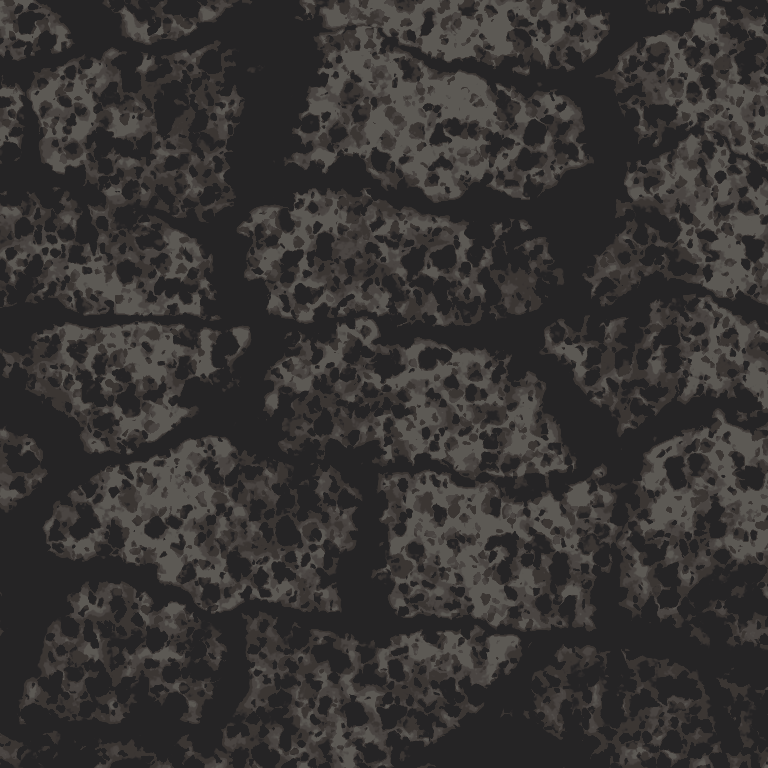
Reproduce this texture procedurally as a Shadertoy shader.

```glsl
vec2 hash2(vec2 p) {
    vec3 q = fract(p.xyx * vec3(0.1031, 0.1030, 0.0973));
    q += dot(q, q.yzx + 33.33);
    return fract((q.xx + q.yz) * q.zy);
}

float noise(vec2 p) {
    vec2 cell = floor(p), f = fract(p);
    f = f * f * (3.0 - 2.0 * f);
    float low = mix(hash2(cell).x, hash2(cell + vec2(1, 0)).x, f.x);
    float high = mix(hash2(cell + vec2(0, 1)).x, hash2(cell + vec2(1, 1)).x, f.x);
    return mix(low, high, f.y);
}

float fbm(vec2 p) {
    float sum = 0.0, weight = 0.533;
    for (int i = 0; i < 4; i++) {
        sum += weight * noise(p);
        p = mat2(1.6, 1.2, -1.2, 1.6) * p + 17.3;
        weight *= 0.5;
    }
    return sum;
}

vec2 warp(vec2 p) {
    return vec2(fbm(p), fbm(p + 41.7)) - 0.5;
}

// Scattered round hollows of random radius and depth
float pits(vec2 p) {
    vec2 cell = floor(p);
    float deepest = 0.0;
    for (int y = -1; y <= 1; y++)
    for (int x = -1; x <= 1; x++) {
        vec2 id = cell + vec2(x, y);
        vec2 shape = hash2(id + 73.0);
        float edge = length(p - id - hash2(id)) - mix(0.1, 0.5, shape.x);
        float depth = mix(0.18, 0.55, shape.y);
        deepest = max(deepest, depth * smoothstep(0.06, -0.08, edge));
    }
    return deepest;
}

// Gap between the two nearest blocks, zero along their joints
float blockGap(vec2 p) {
    vec2 cell = floor(p);
    float nearest = 9.0, second = 9.0;
    for (int y = -2; y <= 2; y++)
    for (int x = -2; x <= 2; x++) {
        vec2 id = cell + vec2(x, y);
        float d = length(p - id - 0.15 - 0.7 * hash2(id + 19.0));
        second = min(second, max(nearest, d));
        nearest = min(nearest, d);
    }
    return second - nearest;
}

void mainImage(out vec4 fragColor, in vec2 fragCoord) {
    vec2 uv = fragCoord / iResolution.y;

    // Mottled stone surface
    float patches = fbm(uv * 5.0 + 8.0);
    float grain = fbm(uv * 48.0);
    float tone = 0.63 + 0.75 * (patches - 0.5) + 0.85 * (grain - 0.5);

    // Ragged pores in two sizes
    vec2 ragged = uv + 0.018 * warp(uv * 65.0);
    float coarsePits = pits(ragged * vec2(35.0, 31.0));
    float finePits = pits(ragged * vec2(66.0, 60.0) + 50.0);
    tone -= max(coarsePits, finePits) + 0.3 * min(coarsePits, finePits);

    // Mostly level cracks that widen, thin out and vanish
    vec2 bent = uv + 0.16 * warp(uv * 5.0 + 3.0) + 0.025 * warp(uv * 30.0);
    float gap = blockGap(bent * vec2(2.6, 5.3) + 4.0);
    float width = mix(-0.12, 0.3, fbm(uv * 6.0 + 29.0));
    tone -= 0.6 * smoothstep(width + 0.06, width - 0.05, gap);
    tone -= 0.1 * exp(-7.0 * gap);

    // Four stepped shades of warm grey
    vec3 color = vec3(0.145, 0.14, 0.145);
    color = mix(color, vec3(0.23, 0.21, 0.20), smoothstep(0.28, 0.37, tone));
    color = mix(color, vec3(0.29, 0.27, 0.26), smoothstep(0.48, 0.56, tone));
    color = mix(color, vec3(0.36, 0.35, 0.33), smoothstep(0.61, 0.69, tone));
    fragColor = vec4(color, 1.0);
}
```
